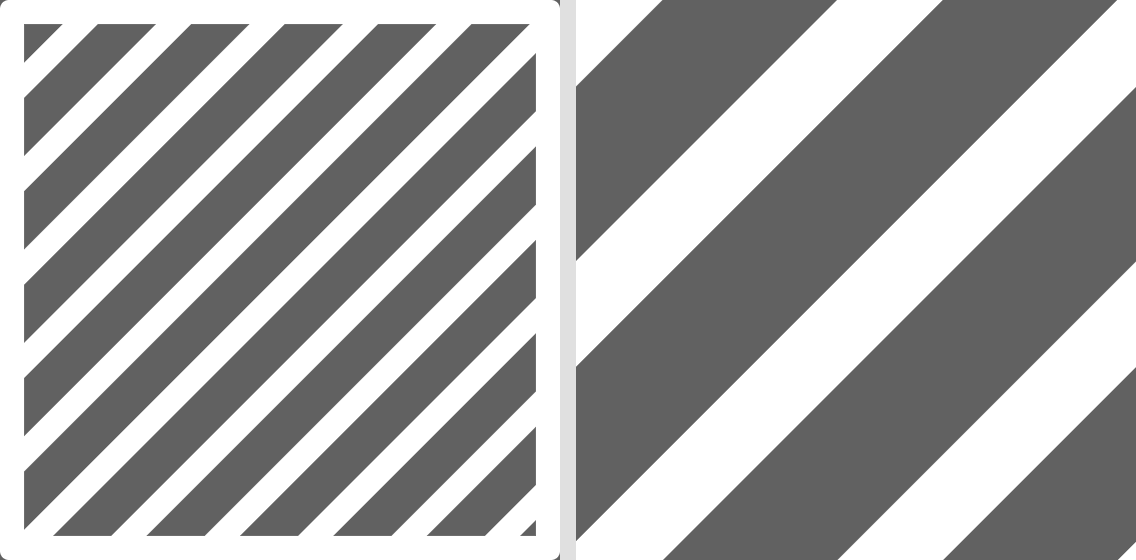
Left, the full canvas; right, a detail of the centre.
Reproduce this pattern procedurally as a WebGL 2 fragment shader.

```glsl
#version 300 es
precision highp float;

#define STRIPE_PERIOD 0.1668
#define STRIPE_WIDTH 0.1039
#define STRIPE_CENTER 0.2697
#define PANEL_HALF_SIZE 0.457
#define CORNER_RADIUS 0.016
#define GRAY vec3(0.38)
#define WHITE vec3(1.0)

uniform vec2 u_resolution;
out vec4 fragColor;

// Signed distance to a rounded square centered on the origin
float roundedSquare(vec2 p, float halfSize, float radius) {
    vec2 q = abs(p) - halfSize + radius;
    return length(max(q, 0.0)) + min(max(q.x, q.y), 0.0) - radius;
}

// Signed distance to the diagonal stripes, rising to the right
float diagonalStripes(vec2 uv) {
    float along = uv.x + 1.0 - uv.y - STRIPE_CENTER;
    float offset = (fract(along / STRIPE_PERIOD + 0.5) - 0.5) * STRIPE_PERIOD;
    return (abs(offset) - 0.5 * STRIPE_WIDTH) * inversesqrt(2.0);
}

// Antialiased coverage of the region where the distance is negative
float coverage(float dist, float pixel) {
    return clamp(0.5 - dist / pixel, 0.0, 1.0);
}

void main() {
    vec2 uv = gl_FragCoord.xy / u_resolution;
    float pixel = 1.0 / min(u_resolution.x, u_resolution.y);
    vec2 centered = uv - 0.5;

    // White plate with rounded corners on gray
    float plate = coverage(roundedSquare(centered, 0.5, CORNER_RADIUS), pixel);
    // A plate edge on the canvas border must not bleed gray
    vec3 color = mix(GRAY, WHITE, plate);

    // Stripes clipped to the square panel inside the border
    float panel = roundedSquare(centered, PANEL_HALF_SIZE, 0.0);
    float stripes = max(diagonalStripes(uv), panel);
    color = mix(color, GRAY, coverage(stripes, pixel));

    fragColor = vec4(color, 1.0);
}
```
